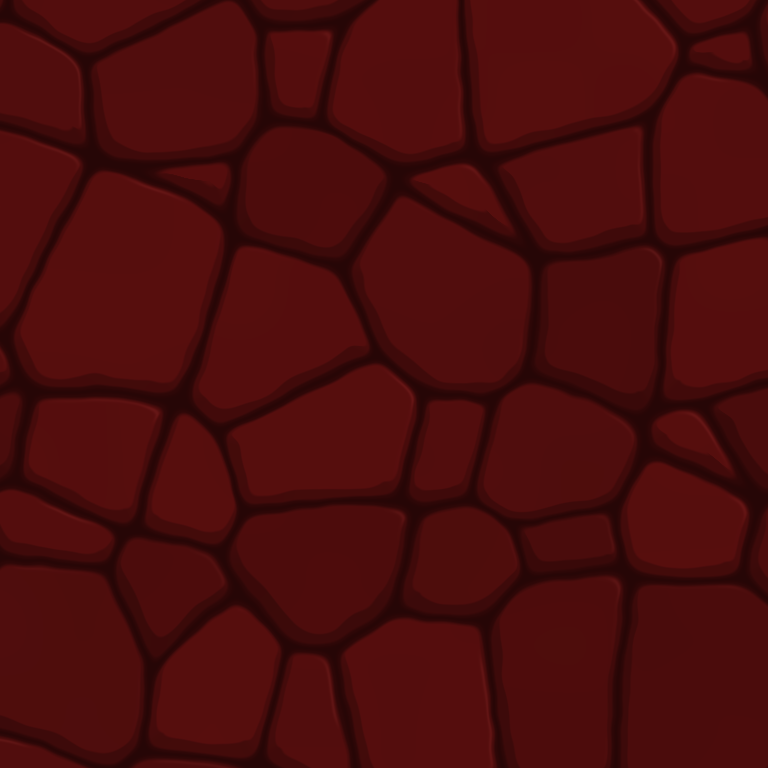
This texture is drawn by a WebGL 2 fragment shader. Its source:

```glsl
#version 300 es
precision highp float;
// Dark red paving of irregular large and small stones with bevelled rims and narrow joints.

#define GRID 6.0           // stone sites across the canvas
#define JITTER 0.74        // how far a site strays inside its grid square
#define SIZE_SPREAD 0.95   // weight given to the largest stones
#define CORNER 150.0       // higher is a sharper stone corner
#define JOINT 0.0056       // half width of the joints
#define BEVEL_LOW 0.0130   // rim width on the lower side
#define BEVEL_HIGH 0.0025  // rim width on the upper side
#define BEND 0.020         // slow waviness of the edges
#define CHIP 0.0034        // fine roughness of the edges

uniform vec2 u_resolution;
out vec4 fragColor;

vec3 hash3(vec2 p) {
  vec3 q = fract(vec3(p.xyx) * vec3(0.1031, 0.1030, 0.0973) + 0.37);
  q += dot(q, q.yxz + 33.33);
  return fract((q.xxy + q.yzz) * q.zyx);
}

float noise(vec2 p) {
  vec2 i = floor(p), f = fract(p);
  f = f * f * (3.0 - 2.0 * f);
  float low = mix(hash3(i).x, hash3(i + vec2(1, 0)).x, f.x);
  float high = mix(hash3(i + vec2(0, 1)).x, hash3(i + vec2(1, 1)).x, f.x);
  return mix(low, high, f.y);
}

vec2 noise2(vec2 p) {
  return vec2(noise(p), noise(p + 41.7)) - 0.5;
}

// Site position in xy, size weight in z
vec3 site(vec2 cell) {
  vec3 h = hash3(cell + 17.0);
  return vec3(cell + 0.5 + JITTER * (h.xy - 0.5), SIZE_SPREAD * h.z * h.z);
}

float power(vec2 p, vec3 s) {
  vec2 d = p - s.xy;
  return dot(d, d) - s.z;
}

// Rounded distance to the stone edge; also gives the outward normal and stone id
float stoneEdge(vec2 p, out vec2 normal, out vec2 id) {
  vec2 home = floor(p);
  float best = 1e5;
  id = home;
  for (int y = -2; y <= 2; y++)
  for (int x = -2; x <= 2; x++) {
    vec2 cell = home + vec2(x, y);
    float d = power(p, site(cell));
    if (d < best) { best = d; id = cell; }
  }
  vec3 own = site(id);
  float total = 0.0;
  normal = vec2(0.0);
  for (int y = -3; y <= 3; y++)
  for (int x = -3; x <= 3; x++) {
    if (x == 0 && y == 0) continue;
    vec3 other = site(id + vec2(x, y));
    vec2 apart = other.xy - own.xy;
    float gap = length(apart);
    float d = (power(p, other) - best) / (2.0 * gap * GRID);
    float w = exp(-CORNER * d);
    total += w;
    normal += w * apart / gap;
  }
  normal /= max(length(normal), 1e-6);
  return -log(max(total, 1e-30)) / CORNER;
}

void main() {
  float scale = min(u_resolution.x, u_resolution.y);
  vec2 uv = gl_FragCoord.xy / scale;
  float px = 1.0 / scale;

  vec2 bent = uv + BEND * noise2(uv * 8.0) + CHIP * noise2(uv * 42.0);
  vec2 normal, id;
  float d = stoneEdge(bent * GRID, normal, id);
  vec3 h = hash3(id + 71.0);

  // Stone face: one tone per stone with faint brushed patches
  float patches = noise(uv * 9.0 + h.xy * 20.0) - 0.5;
  float tone = clamp(sqrt(h.x) + 0.12 * patches, 0.0, 1.0);
  vec3 face = mix(vec3(0.270, 0.044, 0.044), vec3(0.342, 0.054, 0.053), tone);

  // Rim: wide and dark below, thin above
  float joint = JOINT * (0.65 + 0.7 * noise(uv * 14.0));
  float below = smoothstep(-0.6, 0.75, -normal.y - 0.25 * normal.x);
  float rim = mix(BEVEL_HIGH, BEVEL_LOW, below) * (0.65 + 0.7 * noise(uv * 26.0 + 9.0));
  float inner = joint + rim;
  float soft = 0.0006 + 0.7 * px;
  float onFace = smoothstep(inner - soft, inner + soft, d);
  vec3 color = mix(face * mix(0.86, 0.77, below), face, onFace);

  // Worn glint along some upper right edges
  float lit = smoothstep(0.55, 0.95, dot(normal, vec2(0.75, 0.66)));
  float glint = exp(-pow((d - inner - 0.002) / (0.0012 + 0.5 * px), 2.0));
  float worn = smoothstep(0.45, 0.75, noise(uv * 11.0 + 5.0));
  color += vec3(0.060, 0.034, 0.032) * glint * lit * worn;

  // Joint: darkest in the middle, softening towards the stone
  vec3 ground = mix(vec3(0.150, 0.022, 0.022), vec3(0.185, 0.029, 0.029),
                    smoothstep(-0.001, joint, d));
  float onStone = smoothstep(joint - soft, joint + soft * 1.5, d);
  fragColor = vec4(mix(ground, color, onStone), 1.0);
}
```
